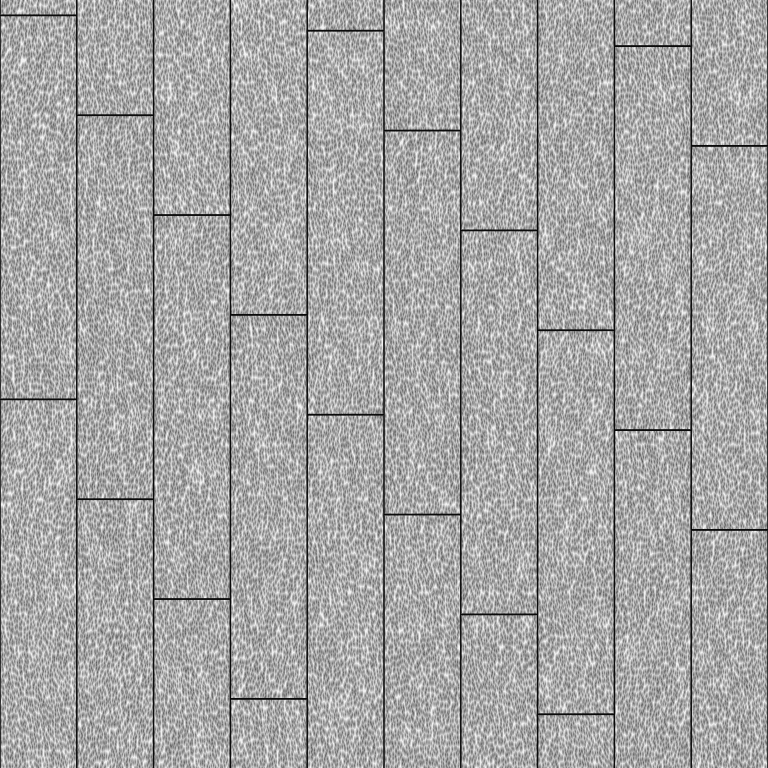
A Shadertoy shader for this texture:

```glsl
// Grey wooden planks standing upright in ten staggered columns with black seams.
// Each plank carries its own fibre grain: stretched cellular noise at two scales,
// bent by layered sines so that the fibres wander and lean.

#define COLUMNS 10.0
#define PLANKS_PER_COLUMN 2.0
#define STAGGER 0.26               // joint shift per column, in plank lengths
#define FIRST_JOINT 0.0400         // first joint below the top, in plank lengths
#define SEAM_WIDTH vec2(0.0020, 0.0024)
#define FIBRE_CELLS vec2(370.0, 140.0)
#define STREAK_CELLS vec2(160.0, 26.0)
#define FIBRE_CONTRAST 0.55
#define STREAK_CONTRAST 0.17
#define BASE_GREY 0.690
#define SEAM_GREY 0.04

vec2 hash22(vec2 p) {
    vec3 q = fract(p.xyx * vec3(0.1031, 0.1030, 0.0973));
    q += dot(q, q.yzx + 33.33);
    return fract((q.xx + q.yz) * q.zy);
}

// Distance to the nearest scattered point, one point per unit cell
float cellular(vec2 p) {
    vec2 cell = floor(p);
    vec2 local = p - cell;
    float nearest = 2.0;
    for (int j = -1; j <= 1; j++) {
        for (int i = -1; i <= 1; i++) {
            vec2 offset = vec2(i, j);
            vec2 toPoint = offset + hash22(cell + offset) - local;
            nearest = min(nearest, dot(toPoint, toPoint));
        }
    }
    return sqrt(nearest);
}

// Sideways drift of the fibres along a plank
float grainBend(vec2 p, vec2 seed) {
    vec2 phase = seed * 6.2832;
    return 0.007 * sin(p.y * 9.0 + phase.x)
         + 0.0015 * sin(p.y * 31.0 + p.x * 40.0 + phase.y)
         + 0.0005 * sin(p.y * 83.0 - p.x * 95.0 + phase.x * 2.0);
}

float woodGrey(vec2 p, vec2 seed) {
    vec2 bent = vec2(p.x + grainBend(p, seed), p.y);
    vec2 shift = floor(seed * 90.0);
    float fibre = cellular(bent * FIBRE_CELLS + shift) - 0.46;
    float streak = cellular(bent * STREAK_CELLS + shift.yx + 17.0) - 0.46;

    // Broad soft patches and a slight tone change from plank to plank
    float patches = sin(bent.x * 95.0 + seed.x * 40.0 + 2.0 * sin(p.y * 13.0))
                  * sin(p.y * 24.0 + seed.y * 40.0 + sin(bent.x * 60.0));
    float tone = 0.014 * patches + 0.012 * (seed.x - 0.5);
    return BASE_GREY + FIBRE_CONTRAST * fibre + STREAK_CONTRAST * streak + tone;
}

void mainImage(out vec4 fragColor, in vec2 fragCoord) {
    vec2 uv = fragCoord / iResolution.xy;
    vec2 pixel = 1.0 / iResolution.xy;

    // Plank layout: x counts columns, y counts planks down from the top
    vec2 grid = vec2(COLUMNS, PLANKS_PER_COLUMN);
    vec2 plank = vec2(uv.x, 1.0 - uv.y) * grid;
    plank.y -= FIRST_JOINT + STAGGER * floor(plank.x);
    vec2 seed = hash22(floor(plank) + 11.0);

    // Wood
    float grey = clamp(woodGrey(uv, seed), 0.36, 0.95);

    // Smooth seams around every plank
    vec2 seamDistance = (0.5 - abs(fract(plank) - 0.5)) / grid;
    vec2 coverage = clamp((0.5 * SEAM_WIDTH - seamDistance) / pixel + 0.5, 0.0, 1.0);
    grey = mix(grey, SEAM_GREY, max(coverage.x, coverage.y));

    fragColor = vec4(vec3(grey), 1.0);
}
```
